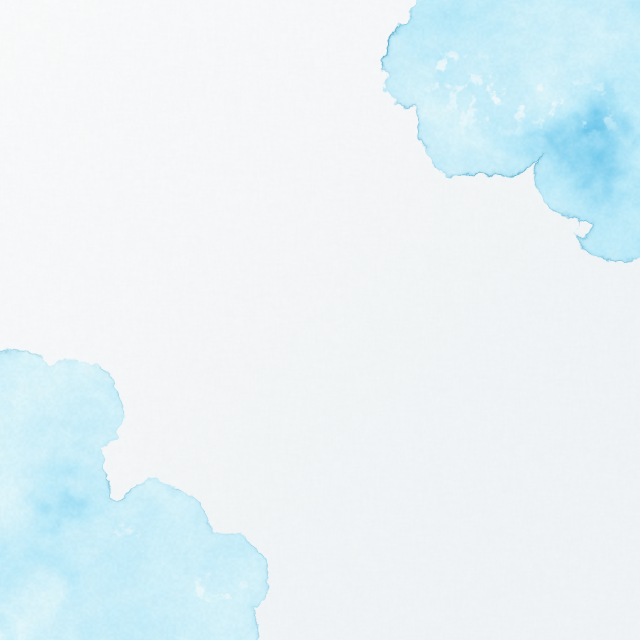
A WebGL 1 fragment shader for this background:

```glsl
precision highp float;
uniform vec2 u_resolution;

const vec3 PAPER_LIGHT = vec3(0.974, 0.978, 0.979);
const vec3 PAPER_COOL = vec3(0.938, 0.951, 0.958);
const vec3 PALE_WASH = vec3(0.870, 0.958, 0.978);
const vec3 SKY_WASH = vec3(0.725, 0.912, 0.972);
const vec3 DEEP_WASH = vec3(0.450, 0.790, 0.925);
const vec3 RIM_BLUE = vec3(0.270, 0.630, 0.770);

float hash(vec2 p) {
  vec3 q = fract(vec3(p.xyx) * 0.1031);
  q += dot(q, q.yzx + 33.33);
  return fract((q.x + q.y) * q.z);
}

float noise(vec2 p) {
  vec2 cell = floor(p);
  vec2 f = fract(p);
  f = f * f * (3.0 - 2.0 * f);
  float low = mix(hash(cell), hash(cell + vec2(1.0, 0.0)), f.x);
  float high = mix(hash(cell + vec2(0.0, 1.0)), hash(cell + vec2(1.0)), f.x);
  return mix(low, high, f.y);
}

float fbm(vec2 p) {
  float sum = 0.0;
  float weight = 0.5;
  for (int i = 0; i < 5; i++) {
    sum += weight * noise(p);
    p = mat2(1.6, 1.2, -1.2, 1.6) * p + 7.3;
    weight *= 0.5;
  }
  return sum / 0.97;
}

float lobe(vec2 p, float x, float y, float radius) {
  return length(p - vec2(x, y)) - radius;
}

float glow(vec2 p, vec2 center, vec2 size) {
  vec2 q = (p - center) / size;
  return exp(-dot(q, q));
}

// Rounded lobes of the upper right cloud, with one dry gap
float upperCloud(vec2 p) {
  float d = min(lobe(p, 0.667, 0.898, 0.072), lobe(p, 0.729, 0.805, 0.079));
  d = min(d, min(lobe(p, 0.781, 0.805, 0.081), lobe(p, 0.911, 0.727, 0.074)));
  d = min(d, min(lobe(p, 0.970, 0.661, 0.073), lobe(p, 0.833, 0.974, 0.186)));
  d = min(d, min(lobe(p, 0.977, 0.870, 0.150), lobe(p, 0.880, 0.800, 0.050)));
  return max(d, -lobe(p, 0.909, 0.642, 0.010));
}

// Rounded lobes of the lower left cloud
float lowerCloud(vec2 p) {
  float d = min(lobe(p, 0.033, 0.375, 0.078), lobe(p, 0.111, 0.359, 0.081));
  d = min(d, min(lobe(p, 0.078, 0.219, 0.098), lobe(p, 0.054, 0.278, 0.110)));
  d = min(d, min(lobe(p, 0.247, 0.156, 0.089), lobe(p, 0.352, 0.095, 0.070)));
  return min(d, min(lobe(p, 0.306, 0.030, 0.098), lobe(p, 0.130, 0.063, 0.169)));
}

vec3 paperColor(vec2 p) {
  float shade = smoothstep(-0.3, 1.8, p.x + 1.0 - p.y);
  float weave = noise(p * vec2(70.0, 330.0)) + noise(p * vec2(330.0, 70.0)) - 1.0;
  float grain = noise(p * 300.0) - 0.5;
  return mix(PAPER_LIGHT, PAPER_COOL, shade) + 0.005 * weave + 0.007 * grain;
}

// Pigment depth: 0 is pale, 1 is sky blue, 2 is deep blue
vec3 washColor(float depth) {
  vec3 color = mix(PALE_WASH, SKY_WASH, clamp(depth, 0.0, 1.0));
  return mix(color, DEEP_WASH, clamp(depth - 1.0, 0.0, 1.0));
}

vec3 paintCloud(vec3 under, vec2 p, float d, float depth, float rim, float pixel) {
  float mottling = fbm(p * 9.0 + 1.5 * fbm(p * 14.0)) - 0.5;
  float granules = fbm(p * 45.0) - 0.5;
  vec3 wash = washColor(depth + 1.3 * mottling + 0.45 * granules * (0.4 + depth));
  wash += 0.022 * (noise(p * 260.0) - 0.5);
  float line = exp(-abs(d + 0.0012) / 0.0014) + 0.15 * exp(-abs(d) / 0.006);
  wash = mix(wash, RIM_BLUE, clamp(rim * line, 0.0, 0.8));
  return mix(under, wash, smoothstep(pixel, -pixel, d));
}

void main() {
  vec2 p = gl_FragCoord.xy / u_resolution;
  float pixel = 1.0 / min(u_resolution.x, u_resolution.y);

  // Ragged wet edges: broad wobble and small frayed steps
  vec2 ragged = vec2(fbm(p * 26.0), fbm(p * 26.0 + 41.0)) - 0.5;
  vec2 frayed = vec2(fbm(p * 85.0 + 5.0), fbm(p * 85.0 + 67.0)) - 0.5;
  vec2 q = p + 0.026 * ragged + 0.011 * frayed;
  float upper = upperCloud(q);
  float lower = lowerCloud(q);

  // Pools of pigment and pale lobes
  float upperDepth = 0.66 + 0.95 * glow(q, vec2(0.935, 0.785), vec2(0.045, 0.085));
  upperDepth += 0.80 * glow(q, vec2(0.870, 0.770), vec2(0.040, 0.035));
  upperDepth += 0.50 * glow(q, vec2(0.920, 0.710), vec2(0.060, 0.040));
  upperDepth += 0.35 * glow(q, vec2(0.720, 0.990), vec2(0.070, 0.050));
  upperDepth -= 0.25 * glow(q, vec2(0.750, 0.790), vec2(0.080, 0.060));
  float lowerDepth = 0.36 + 0.75 * glow(q, vec2(0.095, 0.240), vec2(0.050, 0.065));
  lowerDepth += 0.55 * glow(q, vec2(0.165, 0.230), vec2(0.030, 0.025));
  lowerDepth += 0.20 * glow(q, vec2(0.040, 0.110), vec2(0.100, 0.080));
  lowerDepth -= 0.25 * glow(q, vec2(0.340, 0.100), vec2(0.070, 0.070));

  // Small dry flecks gathered in a few areas
  float area = glow(p, vec2(0.700, 0.895), vec2(0.040, 0.030));
  area += glow(p, vec2(0.800, 0.845), vec2(0.100, 0.045));
  area += 0.8 * glow(p, vec2(0.920, 0.830), vec2(0.050, 0.030));
  area += 0.6 * glow(p, vec2(0.190, 0.160), vec2(0.050, 0.030));
  area += 0.8 * glow(p, vec2(0.335, 0.080), vec2(0.045, 0.035));
  float flecks = min(area, 1.0) * smoothstep(0.59, 0.72, fbm(p * 58.0 + 12.0));

  // Dark pigment collects on broken parts of each rim
  float broken = smoothstep(0.42, 0.62, fbm(p * 24.0 + 3.0));
  float upperRim = 0.08 + 0.34 * broken;
  upperRim += 0.65 * glow(p, vec2(0.605, 0.945), vec2(0.035, 0.040));
  upperRim += 0.50 * glow(p, vec2(0.800, 0.735), vec2(0.070, 0.030));
  float lowerRim = 0.06 + 0.22 * broken;
  lowerRim += 0.30 * glow(p, vec2(0.180, 0.235), vec2(0.035, 0.030));

  vec3 color = paperColor(p);
  color = paintCloud(color, p, upper, upperDepth - 0.5 * flecks, upperRim, pixel);
  color = paintCloud(color, p, lower, lowerDepth - 0.5 * flecks, lowerRim, pixel);
  float painted = smoothstep(0.0, -0.008, min(upper, lower));
  color = mix(color, PAPER_LIGHT, 0.6 * painted * flecks);
  gl_FragColor = vec4(clamp(color, 0.0, 1.0), 1.0);
}
```
